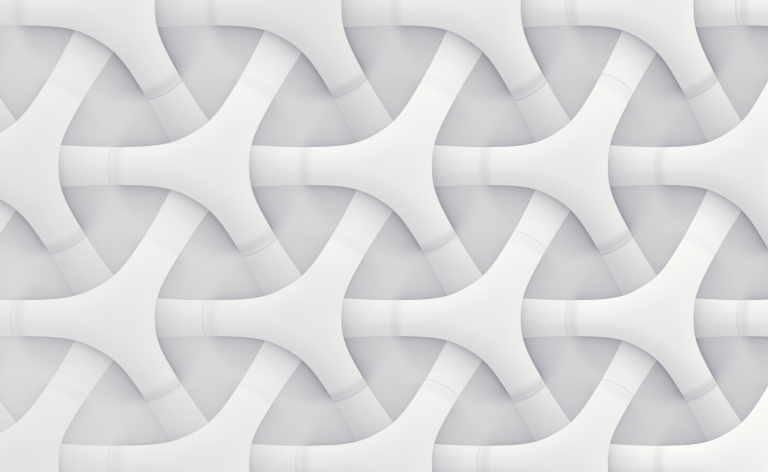
A WebGL 1 fragment shader for this pattern:

```glsl
precision highp float;

uniform vec2 u_resolution;

// Lattice placement, in canvas widths
const vec2 PITCH = vec2(0.238, 0.198);
const vec2 CENTER = vec2(0.4456, 0.298);
const vec2 BEND = vec2(0.020, -0.026);
const vec2 PHASE = vec2(0.29, 0.5);
const float ROW_HEIGHT = 0.8660254;

// Tripod shape, in lattice units
const float ARM_LENGTH = 0.92;
const float ARM_HALF_WIDTH = 0.104;
const float ARM_FLARE = 0.02;
const float FILLET = 0.075;
const float SEAM_AT = 0.53;
const float SEAM_WIDTH = 0.009;

// Tones and colours
const float BODY_TONE = 0.908;
const float BACK_TONE = 0.848;
const float SLOPE_LIGHT = 0.10;
const float BEVEL_LIGHT = 0.045;
const float SOFT_SHADOW = 0.17;
const float CONTACT_SHADOW = 0.10;
const vec3 DARK = vec3(0.73, 0.73, 0.75);
const vec3 LIGHT = vec3(0.97, 0.97, 0.96);

const vec2 ARM_LEFT = vec2(-1.0, 0.0);
const vec2 ARM_UP = vec2(0.5, 0.8660254);
const vec2 ARM_DOWN = vec2(0.5, -0.8660254);

float hash(vec2 p) {
  vec3 h = fract(vec3(p.xyx) * 0.1031);
  h += dot(h, h.yzx + 33.33);
  return fract((h.x + h.y) * h.z);
}

float noise(vec2 p) {
  vec2 i = floor(p), f = fract(p);
  f = f * f * (3.0 - 2.0 * f);
  return mix(mix(hash(i), hash(i + vec2(1.0, 0.0)), f.x),
             mix(hash(i + vec2(0.0, 1.0)), hash(i + 1.0), f.x), f.y);
}

float armDistance(vec2 p, vec2 dir) {
  float along = clamp(dot(p, dir), 0.0, ARM_LENGTH);
  float flare = ARM_FLARE * smoothstep(0.5, 1.0, along);
  return length(p - dir * along) - ARM_HALF_WIDTH - flare;
}

// Three arms melted together by a symmetric smooth minimum
float tripodDistance(vec2 p) {
  vec3 d = vec3(armDistance(p, ARM_LEFT), armDistance(p, ARM_UP), armDistance(p, ARM_DOWN));
  vec3 e = exp(-d / FILLET);
  return -FILLET * log(e.x + e.y + e.z);
}

// Thin curved joint across each arm, uneven in strength
float seam(vec2 p, vec2 id) {
  vec3 along = vec3(dot(p, ARM_LEFT), dot(p, ARM_UP), dot(p, ARM_DOWN));
  float s = max(along.x, max(along.y, along.z));
  float armId = s == along.x ? 1.0 : (s == along.y ? 2.0 : 3.0);
  float chance = hash(id + armId * 17.0 + 40.0);
  float strength = armId == 3.0 ? 0.5 + 0.5 * chance : smoothstep(0.35, 1.0, chance) * 0.7;
  float across2 = max(dot(p, p) - s * s, 0.0);
  float offset = s - SEAM_AT - 0.03 * (chance - 0.5) + 1.6 * across2;
  return strength * (1.0 - smoothstep(0.0, SEAM_WIDTH, abs(offset)));
}

float tripodTone(vec2 p, float d, vec2 id) {
  float facing = (tripodDistance(p + vec2(0.012, 0.026)) - d) / 0.0286;
  float roundness = smoothstep(-0.13, 0.0, d);
  float tone = BODY_TONE + SLOPE_LIGHT * clamp(p.y, -0.55, 0.75);
  tone += BEVEL_LIGHT * facing * roundness;
  tone += 0.02 * (hash(id + 71.0) - 0.5);
  return tone - 0.07 * seam(p, id);
}

// Shadow first, then the solid shape
float paint(float under, vec2 p, vec2 id, float mask, float shadowScale, float pixel) {
  float d = tripodDistance(p);
  float outside = max(d, 0.0);
  float below = mix(0.25, 1.0, 0.5 - 0.5 * p.y / max(length(p), 0.001));
  float shadow = SOFT_SHADOW * exp(-outside * 11.0) + CONTACT_SHADOW * exp(-outside * 75.0);
  under *= 1.0 - shadow * below * shadowScale * mask;
  float cover = 1.0 - smoothstep(-pixel, pixel, d);
  return mix(under, tripodTone(p, d, id), cover * mask);
}

void main() {
  vec2 uv = gl_FragCoord.xy / u_resolution.x;
  vec2 t = (uv - CENTER) / PITCH;
  t += BEND * t * t;
  vec2 q = (t - PHASE) * vec2(1.0, ROW_HEIGHT);
  float row = q.y / ROW_HEIGHT;
  vec2 cell = floor(vec2(q.x - 0.5 * row, row));
  float pixel = 0.8 / (u_resolution.x * PITCH.x);

  float tone = BACK_TONE + 0.02 * (noise(q * 2.3 + 20.0) - 0.5) - 0.02 * (uv.x - 0.5);

  // Whole tripods first, then their raised middles over the incoming arm ends
  for (int pass = 0; pass < 2; pass++) {
    for (int j = -1; j <= 2; j++) {
      for (int i = -1; i <= 2; i++) {
        vec2 id = cell + vec2(float(i), float(j));
        vec2 p = q - vec2(id.x + 0.5 * id.y, id.y * ROW_HEIGHT);
        float r = length(p);
        float mask = pass == 0 ? 1.0 : 1.0 - smoothstep(0.45, 0.55, r);
        float shadowScale = pass == 0 ? 0.3 : 1.0;
        if (r < 1.2 && mask > 0.0) tone = paint(tone, p, id, mask, shadowScale, pixel);
      }
    }
  }

  // Broad light from the right, haze at lower left, faint mottling
  tone += 0.035 * (uv.x - 0.45) * smoothstep(0.84, 0.94, tone);
  float haze = 0.3 * (1.0 - smoothstep(0.0, 0.6, length(uv)));
  tone = mix(tone, 0.89, haze);
  tone += 0.008 * (noise(q * 9.0 + 50.0) - 0.5);

  vec3 color = mix(DARK, LIGHT, (tone - 0.73) / 0.24);
  gl_FragColor = vec4(min(color, vec3(0.99)), 1.0);
}
```
